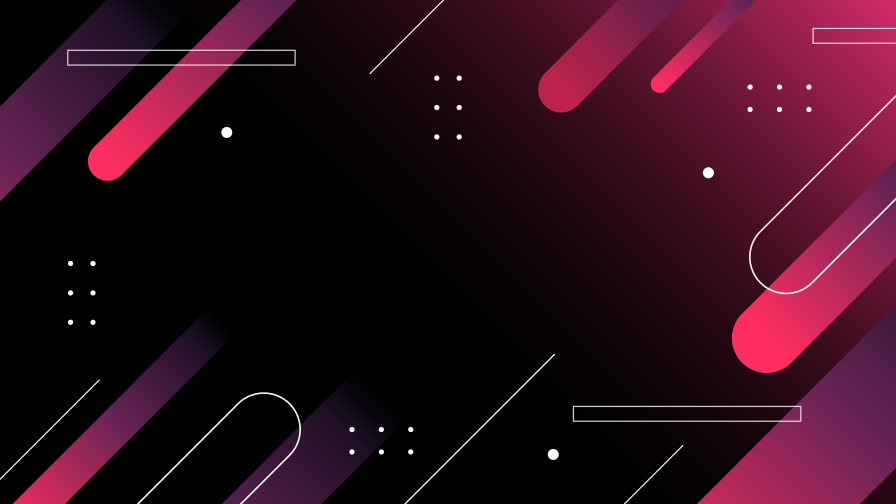
Write a Shadertoy shader that draws this background.

```glsl
const vec2 DIAGONAL = vec2(0.70711);
const vec3 PINK = vec3(1.0, 0.18, 0.38);
const vec3 PURPLE = vec3(0.40, 0.14, 0.33);
const vec3 NAVY = vec3(0.015, 0.03, 0.08);

// Size of one pixel on the 16 by 9 canvas
float pixelSize() { return 9.0 / iResolution.y; }

float fill(float dist) { return clamp(0.5 - dist / pixelSize(), 0.0, 1.0); }

float stroke(float dist, float halfWidth) { return fill(abs(dist) - halfWidth); }

// Distance to a bar with one round end, endless along dir
float barDistance(vec2 p, vec2 end, vec2 dir, float radius) {
    vec2 q = p - end;
    return length(q - dir * max(dot(q, dir), 0.0)) - radius;
}

float segmentDistance(vec2 p, vec2 a, vec2 b) {
    vec2 q = p - a, ab = b - a;
    return length(q - ab * clamp(dot(q, ab) / dot(ab, ab), 0.0, 1.0));
}

float boxDistance(vec2 p, vec2 center, vec2 halfSize) {
    vec2 q = abs(p - center) - halfSize;
    return length(max(q, 0.0)) + min(max(q.x, q.y), 0.0);
}

// Distance to the nearest dot of a small centred grid
float gridDistance(vec2 p, vec2 center, vec2 count, vec2 spacing) {
    vec2 middle = 0.5 * (count - 1.0);
    vec2 cell = clamp(round((p - center) / spacing + middle), vec2(0.0), count - 1.0);
    return length(p - center - (cell - middle) * spacing) - 0.046;
}

// Diagonal bar fading from pink through purple to navy
void paintBar(inout vec3 color, vec2 p, vec2 end, float radius, float len, float opacity) {
    float t = clamp(dot(p - end, DIAGONAL) / len, 0.0, 1.0);
    vec3 ramp = t < 0.5 ? mix(PINK, PURPLE, 2.0 * t) : mix(PURPLE, NAVY, 2.0 * t - 1.0);
    float fade = 1.0 - smoothstep(0.85, 1.0, t);
    color = mix(color, ramp, fill(barDistance(p, end, DIAGONAL, radius)) * fade * opacity);
}

void mainImage(out vec4 fragColor, in vec2 fragCoord) {
    vec2 p = fragCoord * pixelSize();

    // Glow from the upper right corner
    float glow = clamp((p.x + p.y - 11.0) / 14.0, 0.0, 1.0);
    vec3 color = vec3(0.83, 0.17, 0.42) * pow(glow, 1.7);

    // Coloured bars
    paintBar(color, p, vec2(-3.0, 3.25), 0.60, 8.6, 1.0);
    paintBar(color, p, vec2(1.92, 6.12), 0.35, 8.0, 1.0);
    paintBar(color, p, vec2(10.02, 7.40), 0.41, 4.6, 0.68);
    paintBar(color, p, vec2(11.78, 7.50), 0.16, 4.2, 1.0);
    paintBar(color, p, vec2(13.69, 2.96), 0.62, 7.0, 1.0);
    paintBar(color, p, vec2(12.0, -1.90), 1.03, 9.5, 1.0);
    paintBar(color, p, vec2(0.20, -0.49), 0.33, 5.5, 1.0);
    paintBar(color, p, vec2(0.85, -4.0), 0.63, 8.7, 1.0);

    // Outlined bars
    float ink = stroke(barDistance(p, vec2(14.04, 4.41), DIAGONAL, 0.65), 0.014);
    ink = max(ink, stroke(barDistance(p, vec2(4.71, 1.33), -DIAGONAL, 0.65), 0.014));

    // Diagonal lines
    float line = segmentDistance(p, vec2(6.61, 7.69), vec2(7.92, 9.0));
    line = min(line, segmentDistance(p, vec2(0.0, 0.44), vec2(1.77, 2.21)));
    line = min(line, segmentDistance(p, vec2(7.23, 0.0), vec2(9.90, 2.67)));
    line = min(line, segmentDistance(p, vec2(11.15, 0.0), vec2(12.19, 1.04)));
    ink = max(ink, stroke(line, 0.011));

    // Thin frames
    vec2 frame = vec2(2.03, 0.132);
    float box = boxDistance(p, vec2(3.24, 7.97), frame);
    box = min(box, boxDistance(p, vec2(12.27, 1.61), frame));
    box = min(box, boxDistance(p, vec2(16.55, 8.36), frame));
    ink = max(ink, 0.8 * stroke(box, 0.011));

    // Dot grids and single dots
    vec2 tall = vec2(2.0, 3.0), gap = vec2(0.40, 0.525);
    float dots = gridDistance(p, vec2(8.0, 7.08), tall, gap);
    dots = min(dots, gridDistance(p, vec2(1.46, 3.77), tall, gap));
    dots = min(dots, gridDistance(p, vec2(13.92, 7.245), tall.yx, gap.yx));
    dots = min(dots, gridDistance(p, vec2(6.81, 1.13), tall.yx, gap.yx));
    dots = min(dots, length(p - vec2(4.05, 6.635)) - 0.098);
    dots = min(dots, length(p - vec2(12.65, 5.915)) - 0.098);
    dots = min(dots, length(p - vec2(9.88, 0.885)) - 0.098);
    ink = max(ink, fill(dots));

    fragColor = vec4(mix(color, vec3(1.0), ink), 1.0);
}
```
